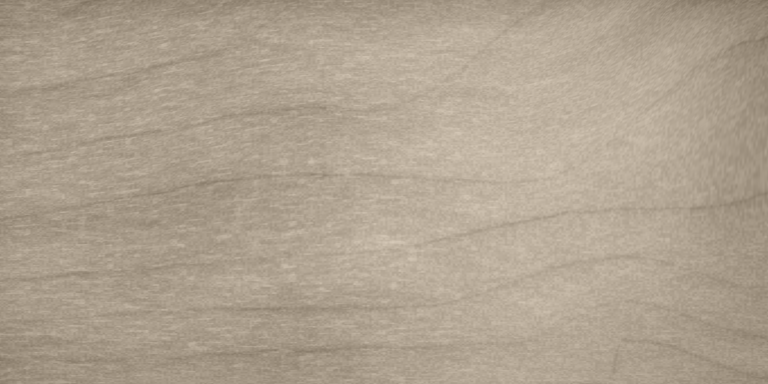
Write a WebGL 2 fragment shader that draws this texture.

```glsl
#version 300 es
precision highp float;

#define BASE_COLOR vec3(0.653, 0.602, 0.533)
#define GLOW_GAIN 0.108
#define RING_COUNT 8
#define RING_SPACING 0.165
#define RING_DARKNESS 0.062
#define RING_WIDTH 0.0048
#define STREAK_GAIN 0.078
#define FLECK_GAIN 0.048
#define MOTTLE_GAIN 0.115
#define GRAIN_GAIN 0.066

uniform vec2 u_resolution;
out vec4 fragColor;

float hash(vec2 cell) {
    uvec2 q = uvec2(ivec2(cell)) * uvec2(1597334u, 3812015u);
    uint n = (q.x ^ q.y) * 1274126u;
    n = (n ^ (n >> 15)) * 2246822u;
    n ^= n >> 13;
    return float(n & 65535u) / 65535.0;
}

float noise(vec2 p) {
    vec2 cell = floor(p);
    vec2 f = fract(p);
    f = f * f * (3.0 - 2.0 * f);
    float low = mix(hash(cell), hash(cell + vec2(1, 0)), f.x);
    float high = mix(hash(cell + vec2(0, 1)), hash(cell + vec2(1, 1)), f.x);
    return mix(low, high, f.y);
}

float fbm(vec2 p) {
    float sum = 0.0;
    float gain = 0.5;
    for (int i = 0; i < 4; i++) {
        sum += gain * noise(p);
        p = p * 2.03 + 17.3;
        gain *= 0.5;
    }
    return sum / 0.9375;
}

// Height of a growth ring that starts at the given level on the left edge
float ringHeight(float level, float x) {
    float upper = smoothstep(0.1, 0.45, level);
    float lower = 1.0 - smoothstep(0.25, 0.42, level);
    float shoulder = 1.47 - 2.6 * (level - 0.435);
    float swell = 1.35 - 2.5 * (level - 0.05);
    float y = level + 0.03 * x + 0.09 * upper * smoothstep(0.0, 0.8, x);
    y -= 0.035 * upper * smoothstep(0.75, 1.25, x);
    y += 0.36 * upper * smoothstep(shoulder - 0.1, shoulder + 0.55, x);
    y += 0.11 * lower * smoothstep(swell, 1.62, x);
    y -= 0.12 * lower * smoothstep(1.62, 2.05, x) * (1.0 - smoothstep(0.14, 0.27, level));
    return y + 0.026 * (fbm(vec2(x * 4.0, level * 31.0)) - 0.5);
}

// Thin dark late-wood edges, each with a soft shadow on its lower side
float ringShade(vec2 p) {
    float shade = 0.0;
    for (int i = 0; i < RING_COUNT; i++) {
        float k = float(i);
        float level = 0.93 - RING_SPACING * k + 0.06 * max(k - 4.0, 0.0);
        float y = ringHeight(level, p.x);
        float slope = (ringHeight(level, p.x + 0.01) - y) / 0.01;
        float d = (p.y - y) / sqrt(1.0 + slope * slope);
        d += 0.006 * (noise(vec2(p.x * 35.0, p.y * 110.0)) - 0.5);
        float strength = 0.6 + 0.6 * noise(vec2(p.x * 3.0, k * 7.0));
        strength *= 1.0 - 0.35 * smoothstep(0.2, 0.7, slope);
        float line = exp(-d * d / (RING_WIDTH * RING_WIDTH));
        float shadow = d < 0.0 ? exp(d / 0.05) : exp(-d / 0.012);
        shade += strength * (0.6 * line + 0.45 * shadow);
    }
    return shade;
}

// Broad light: bright right of centre, dim towards top and right edges
float lighting(vec2 p) {
    vec2 q = (p - vec2(1.32, 0.55)) / vec2(0.60, 0.62);
    float light = GLOW_GAIN * exp(-dot(q, q));
    light += 0.03 * exp(-dot(p - vec2(0.1, 0.72), p - vec2(0.1, 0.72)) / 0.04);
    light -= 0.075 * exp((p.y - 1.0) / 0.05);
    light -= 0.10 * smoothstep(1.65, 2.05, p.x) * (0.25 + 0.75 * p.y);
    light -= 0.025 * exp(-p.x / 0.06);
    return light - 0.015 * exp(-p.y / 0.06);
}

void main() {
    vec2 p = gl_FragCoord.xy / u_resolution.y;
    p.x *= 2.0 * u_resolution.y / u_resolution.x;

    // Fibre coordinates follow the gentle rise of the rings
    float rise = 0.11 * smoothstep(0.0, 0.9, p.x) * smoothstep(0.1, 0.7, p.y);
    rise += 0.3 * smoothstep(1.3, 2.1, p.x) * smoothstep(0.35, 1.0, p.y);
    vec2 fibre = vec2(p.x, p.y - rise + 0.02 * fbm(p * 3.0));
    float coarse = 1.0 - 0.5 * smoothstep(0.8, 1.5, p.x);

    // Fine streaks, pale flecks, wide bands and pore grain
    float streak = 0.4 * noise(fibre * vec2(12.0, 95.0)) + 0.6 * noise(fibre * vec2(32.0, 190.0)) - 0.5;
    float fleck = smoothstep(0.62, 0.92, noise(fibre * vec2(42.0, 170.0) + 41.0));
    float mottle = fbm(fibre * vec2(2.2, 10.0) + 9.0) - 0.5;
    float grain = noise(fibre * vec2(170.0, 250.0)) - 0.5;

    float tone = lighting(p) - RING_DARKNESS * ringShade(p);
    tone += coarse * (STREAK_GAIN * streak + FLECK_GAIN * fleck);
    tone += MOTTLE_GAIN * mottle * (0.5 + 0.5 * coarse) + GRAIN_GAIN * grain;
    fragColor = vec4(clamp(BASE_COLOR + tone, 0.0, 1.0), 1.0);
}
```
